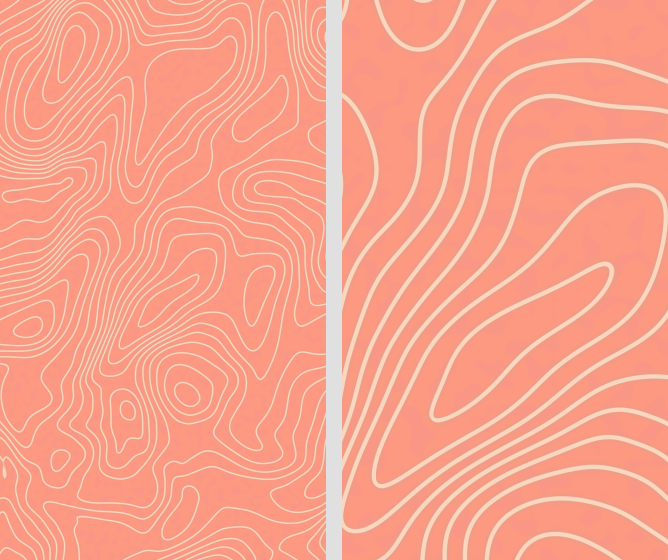
Left, the full canvas; right, a detail of the centre.
Write a Shadertoy shader that draws this pattern.

```glsl
const vec3 CORAL = vec3(0.992, 0.600, 0.500);
const vec3 ROSE  = vec3(0.980, 0.590, 0.520);
const vec3 CLAY  = vec3(0.940, 0.608, 0.530);
const vec3 CREAM = vec3(0.970, 0.845, 0.745);

const float LEVELS = 12.5;       // contour lines per unit of height
const float HALF_WIDTH = 0.0022; // of the canvas width
const float HALO_WIDTH = 0.0075;

// Unit gradient vector for a lattice point
vec2 latticeGradient(vec2 cell) {
    uvec2 q = uvec2(ivec2(cell) + 4096);
    uint h = q.x * 1597334677u ^ q.y * 3812015801u;
    h = (h ^ (h >> 15)) * 2246822519u;
    h ^= h >> 13;
    float angle = float(h & 65535u) * 6.2831853 / 65536.0;
    return vec2(cos(angle), sin(angle));
}

float gradientNoise(vec2 p) {
    vec2 cell = floor(p);
    vec2 f = p - cell;
    vec2 u = f * f * f * (f * (f * 6.0 - 15.0) + 10.0);
    vec2 e = vec2(1.0, 0.0);
    float a = dot(latticeGradient(cell), f);
    float b = dot(latticeGradient(cell + e.xy), f - e.xy);
    float c = dot(latticeGradient(cell + e.yx), f - e.yx);
    float d = dot(latticeGradient(cell + e.xx), f - e.xx);
    return mix(mix(a, b, u.x), mix(c, d, u.x), u.y);
}

vec2 warp(vec2 p, float frequency, float amount) {
    vec2 q = p * frequency;
    return p + amount * vec2(gradientNoise(q + 17.3), gradientNoise(q + 41.7));
}

// Hills stretched along a steep diagonal
vec2 stretchAlong(vec2 p, float angle, float ratio) {
    float c = cos(angle), s = sin(angle);
    return vec2((c * p.x + s * p.y) / ratio, c * p.y - s * p.x);
}

// Weight of the rugged area at the lower left
float ruggedness(vec2 p) {
    return 1.0 - smoothstep(0.12, 0.42, length((p - vec2(0.26, 0.34)) * vec2(0.9, 1.2)));
}

float terrain(vec2 p) {
    float rugged = ruggedness(p);
    vec2 q = warp(p, 2.3, 0.16);
    q = warp(q, 7.0, 0.028 + 0.03 * rugged);
    vec2 s = stretchAlong(q, 1.05, 1.4);
    float hills = gradientNoise(s * 3.1 + vec2(5.2, 8.6));
    float knolls = gradientNoise(s * 6.3 + vec2(23.1, 3.4));
    float crags = gradientNoise(q * 8.5 + 61.0);
    return hills + 0.18 * knolls + 0.22 * rugged * crags;
}

// Approximate distance to the nearest contour line
float contourDistance(vec2 p, float levels) {
    vec2 e = vec2(0.0015, 0.0);
    float h = terrain(p);
    vec2 slope = vec2(terrain(p + e.xy), terrain(p + e.yx)) - h;
    float steepness = max(length(slope) / e.x, 0.4);
    return abs(fract(h * levels) - 0.5) / (levels * steepness);
}

void mainImage(out vec4 fragColor, in vec2 fragCoord) {
    vec2 p = fragCoord / iResolution.x;
    float softness = 0.75 / iResolution.x;
    float d = contourDistance(p, LEVELS);

    // Faintly mottled ground
    float mottle = smoothstep(0.05, 0.2, gradientNoise(p * 45.0));
    vec3 color = mix(CORAL, ROSE, mottle);

    // Muted halo, then the fine line
    float halo = 1.0 - smoothstep(HALF_WIDTH, HALO_WIDTH, d);
    float line = 1.0 - smoothstep(HALF_WIDTH - softness, HALF_WIDTH + softness, d);
    color = mix(color, CLAY, halo);
    color = mix(color, CREAM, line);
    fragColor = vec4(color, 1.0);
}
```
